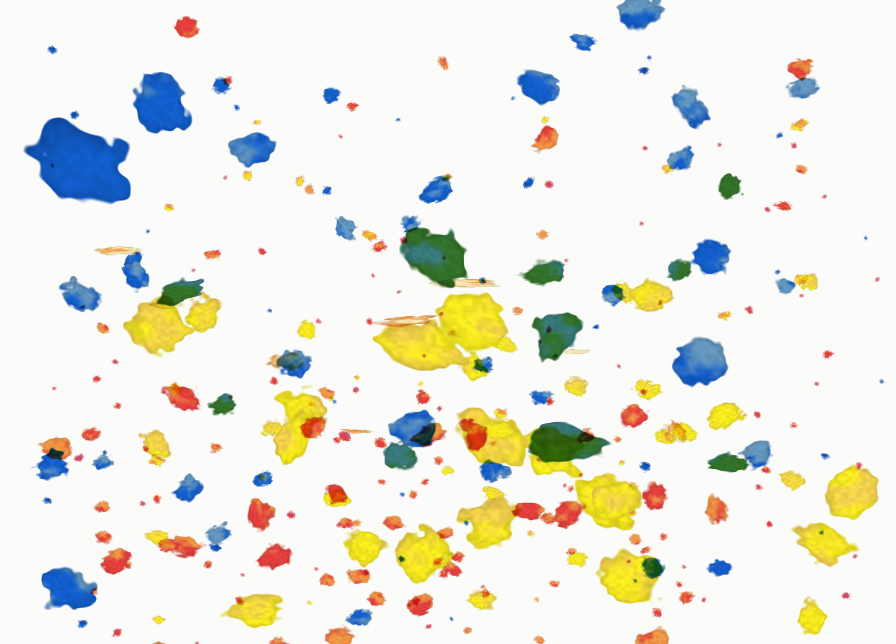
This texture is drawn by a Shadertoy shader. Its source:

```glsl
// Watercolour splatter: blue, yellow, green and red drops flicked on white paper.

float hash(vec2 p) {
    vec3 h = fract(vec3(p.xyx) * 0.1031);
    h += dot(h, h.yzx + 33.33);
    return fract((h.x + h.y) * h.z);
}

float noise(vec2 p) {
    vec2 cell = floor(p), f = fract(p);
    f = f * f * (3.0 - 2.0 * f);
    float low = mix(hash(cell), hash(cell + vec2(1, 0)), f.x);
    float high = mix(hash(cell + vec2(0, 1)), hash(cell + vec2(1, 1)), f.x);
    return mix(low, high, f.y);
}

// One family of drops; each drop washes from inkA to inkB.
vec3 splatter(vec2 p, int count, float seed, vec2 center, vec2 spread,
              vec2 radii, float stretch, float clump, vec3 inkA, vec3 inkB) {
    vec3 layer = vec3(1.0);
    for (int i = 0; i < count; i++) {
        float id = float(i) + 1.0;

        // Evenly scattered places, jittered and drawn towards the center
        vec2 jitter = vec2(hash(vec2(id, seed)), hash(vec2(seed + 7.3, id)));
        vec2 place = 2.0 * fract(vec2(0.7549, 0.5698) * id + seed * 0.37 + 0.2 * jitter) - 1.0;
        place *= mix(vec2(1.0), abs(place), clump);

        float size = hash(vec2(id + 3.7, seed + 1.9));
        float radius = mix(radii.x, radii.y, size * size);
        float wide = mix(0.9, stretch, hash(vec2(id + 9.1, seed + 4.2)));

        // Local frame: slightly tilted ellipse
        vec2 q = (p - center - spread * place) / radius;
        q.y += q.x * (jitter.x - 0.5) * 0.6 / wide;
        q *= vec2(inversesqrt(wide), sqrt(wide));
        if (dot(q, q) > 9.0) continue;

        // Ragged outline with a soft rim
        vec2 offset = vec2(id * 13.7, seed * 9.1);
        float outline = 0.5 + 0.65 * noise(q * 1.3 + offset) + 0.35 * noise(q * 3.5 + offset);
        float d = length(q) - outline;
        float soft = 0.0028 / radius;
        float cover = 1.0 - smoothstep(-soft, soft, d);

        // Uneven pigment, a darker dried edge and fine grain
        float wash = 0.6 * noise(q * 1.1 + offset + 31.0) + 0.25 * noise(q * 3.0 + offset)
                   + 0.3 * (jitter.y - 0.5) + 0.12 * q.y + 0.08;
        vec3 ink = mix(inkA, inkB, smoothstep(0.35, 0.75, wash));
        ink *= 1.0 - 0.1 * smoothstep(-0.35, -0.05, d);
        ink *= 0.94 + 0.12 * noise(q * 7.0 + offset);
        layer = mix(layer, min(ink, 1.0), cover);
    }
    return layer;
}

void mainImage(out vec4 fragColor, in vec2 fragCoord) {
    vec2 p = fragCoord / iResolution.y;
    float aspect = iResolution.x / iResolution.y;
    vec2 middle = vec2(0.5 * aspect, 0.5);

    vec3 blue = vec3(0.07, 0.37, 0.81);
    vec3 paleBlue = vec3(0.40, 0.60, 0.76);
    vec3 yellow = vec3(0.98, 0.93, 0.12);
    vec3 amber = vec3(0.96, 0.83, 0.30);
    vec3 red = vec3(0.90, 0.25, 0.24);
    vec3 orange = vec3(0.95, 0.60, 0.27);
    vec3 green = vec3(0.20, 0.45, 0.16);
    vec3 teal = vec3(0.22, 0.48, 0.50);

    vec3 color = vec3(0.985, 0.985, 0.98);

    // Families multiply, so yellow under blue turns green
    color *= splatter(p, 38, 2.0, vec2(0.56 * aspect, 0.30), vec2(0.40 * aspect, 0.27),
                      vec2(0.012, 0.050), 1.7, 0.35, yellow, amber);
    color *= splatter(p, 35, 5.0, middle, vec2(0.48 * aspect, 0.49),
                      vec2(0.012, 0.043), 1.6, 0.1, blue, paleBlue);
    color *= splatter(p, 1, 8.0, vec2(0.09 * aspect, 0.745), vec2(0.0),
                      vec2(0.066), 1.1, 0.0, blue, blue * 0.85);
    color *= splatter(p, 10, 11.0, vec2(0.5 * aspect, 0.43), vec2(0.40 * aspect, 0.30),
                      vec2(0.018, 0.045), 2.2, 0.2, green, teal);

    // Small warm drops gather near the bottom
    color *= splatter(p, 75, 14.0, vec2(0.47 * aspect, 0.17), vec2(0.42 * aspect, 0.22),
                      vec2(0.004, 0.022), 1.5, 0.4, red, orange);
    color *= splatter(p, 14, 17.0, vec2(0.5 * aspect, 0.72), vec2(0.40 * aspect, 0.24),
                      vec2(0.006, 0.022), 1.5, 0.2, orange, red);

    // Fine specks
    color *= splatter(p, 65, 20.0, vec2(0.5 * aspect, 0.40), vec2(0.48 * aspect, 0.40),
                      vec2(0.002, 0.007), 1.3, 0.2, red, vec3(0.80, 0.30, 0.45));
    color *= splatter(p, 32, 23.0, middle, vec2(0.49 * aspect, 0.48),
                      vec2(0.002, 0.008), 1.3, 0.0, blue, blue * 0.8);
    color *= splatter(p, 30, 26.0, vec2(0.5 * aspect, 0.42), vec2(0.45 * aspect, 0.40),
                      vec2(0.003, 0.009), 1.6, 0.2, yellow, orange);

    // Faint dragged streaks
    color *= splatter(p, 8, 29.0, vec2(0.45 * aspect, 0.52), vec2(0.42 * aspect, 0.22),
                      vec2(0.008, 0.020), 9.0, 0.4, vec3(0.97, 0.93, 0.72), orange);

    fragColor = vec4(color, 1.0);
}
```
